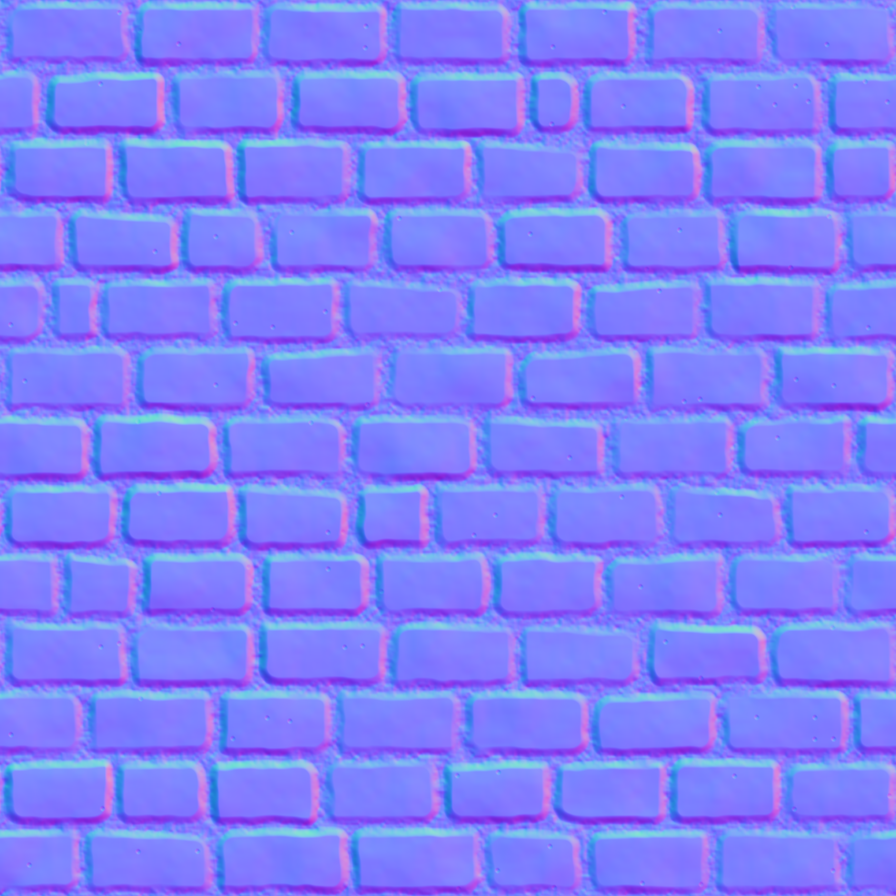
Write a Shadertoy shader that draws this texture map.

```glsl
// Tangent-space normal map of a wall of worn, rounded bricks in 13 courses.
// A height field (bevelled bricks over grainy mortar) is differentiated and
// its normal is encoded as colour; the pattern tiles in both directions.

const int   ROWS = 13;
const float HALF_ROW = 0.5 / float(ROWS);
const float JOINT = 0.0032;          // least gap from brick to cell edge
const float BEVEL_OUT = 0.0028;      // bevel extent outside the outline
const float BEVEL_IN = 0.0085;       // bevel extent inside the outline
const float BEVEL_HEIGHT = 0.0056;
const float WOBBLE = 0.0030;         // unevenness of the outlines
const vec2  BULGE = vec2(0.25, 1.15);
const float JITTER = 0.007;          // shift of the upright joints
const float SLANT = 0.009;           // largest drop of a worn top edge
const float PIT_CELLS = 48.0;
const float STEP = 0.0011;           // spacing of the height samples

// Per course, top to bottom: bricks, first joint, index and width of the short brick
const int COUNT[ROWS] = int[](7, 8, 8, 8, 8, 7, 7, 8, 8, 7, 7, 8, 7);
const float START[ROWS] = float[](0.003, 0.051, 0.003, 0.074, 0.055, 0.003, 0.102,
                                  0.003, 0.069, 0.003, 0.096, 0.003, 0.093);
const int SHORT_AT[ROWS] = int[](3, 4, 7, 1, 0, 2, 5, 3, 0, 4, 1, 1, 3);
const float SHORT_WIDTH[ROWS] = float[](0.139, 0.057, 0.085, 0.090, 0.059, 0.138, 0.137,
                                        0.092, 0.086, 0.140, 0.128, 0.104, 0.110);

float hash(vec2 p) {
    vec3 q = fract(vec3(p.xyx) * 0.1031);
    q += dot(q, q.yzx + 33.33);
    return fract((q.x + q.y) * q.z);
}

// Value noise over the unit square, tiling after "freq" cells
float noise(vec2 uv, float freq) {
    vec2 p = uv * freq, i = floor(p), f = p - i;
    f = f * f * f * (f * (f * 6.0 - 15.0) + 10.0);
    vec2 a = mod(i, freq), b = mod(i + 1.0, freq);
    return mix(mix(hash(a), hash(vec2(b.x, a.y)), f.x),
               mix(hash(vec2(a.x, b.y)), hash(b), f.x), f.y) - 0.5;
}

// Position of upright joint k in a course, measured from its first joint
float jointAt(int row, int k) {
    int n = COUNT[row];
    float wide = (1.0 - SHORT_WIDTH[row]) / float(n - 1);
    float x = float(k) * wide;
    if (k > SHORT_AT[row]) x += SHORT_WIDTH[row] - wide;
    if (k > 0 && k < n) x += JITTER * (hash(vec2(k, row) + 7.0) - 0.5);
    return x;
}

float roundBox(vec2 p, vec2 halfSize, float radius) {
    vec2 q = abs(p) - halfSize + radius;
    return length(max(q, 0.0)) + min(max(q.x, q.y), 0.0) - radius;
}

// Sparse small dents
float pits(vec2 uv) {
    vec2 p = uv * PIT_CELLS;
    vec2 id = mod(floor(p), PIT_CELLS);
    vec2 c = 0.3 + 0.4 * vec2(hash(id + 3.0), hash(id + 11.0));
    float dent = 1.0 - smoothstep(0.03, 0.15, length(fract(p) - c));
    return dent * step(0.94, hash(id + 23.0));
}

float height(vec2 uv) {
    // Uneven outlines
    vec2 p = uv;
    p += WOBBLE * vec2(noise(uv, 37.0), noise(uv + 0.37, 31.0));
    p += 0.5 * WOBBLE * vec2(noise(uv + 0.61, 83.0), noise(uv + 0.19, 79.0));

    // Course and brick
    float course = floor((1.0 - p.y) * float(ROWS));
    int row = int(mod(course, float(ROWS)));
    float x = fract(p.x - START[row]);
    int k = 0;
    for (int i = 1; i < 8; i++)
        if (i < COUNT[row] && x >= jointAt(row, i)) k = i;
    float left = jointAt(row, k), right = jointAt(row, k + 1);
    vec2 id = vec2(k, row);

    // Worn size, with a top edge that falls to one side
    left += JOINT + 0.004 * pow(hash(id + 31.0), 3.0);
    right -= JOINT + 0.004 * pow(hash(id + 41.0), 3.0);
    float halfWidth = 0.5 * (right - left);
    vec2 q = vec2(x - 0.5 * (left + right), 1.0 - (course + 0.5) / float(ROWS));
    q.y = p.y - q.y;
    float side = hash(id + 53.0) < 0.5 ? -1.0 : 1.0;
    float drop = SLANT * pow(hash(id + 61.0), 4.0);
    float top = HALF_ROW - JOINT - drop * clamp(0.5 + 0.5 * side * q.x / halfWidth, 0.0, 1.0);
    float bottom = -HALF_ROW + JOINT + 0.003 * hash(id + 71.0);
    q.y -= 0.5 * (top + bottom);
    vec2 halfSize = vec2(halfWidth, 0.5 * (top - bottom));
    float radius = mix(0.009, 0.020, hash(id * 4.0 + sign(q) + 83.0));
    float d = roundBox(q, halfSize, radius);

    // Bevelled, slightly domed face
    float cover = 1.0 - smoothstep(-BEVEL_IN, BEVEL_OUT, d);
    float rise = BEVEL_HEIGHT * mix(0.75, 1.2, hash(id + 97.0)) * (1.0 + 0.7 * noise(uv, 17.0));
    float face = rise - dot(BULGE, q * q) + 0.0016 * noise(uv, 29.0)
               + 0.0003 * noise(uv, 90.0) - 0.0006 * pits(uv);

    // Lumpy, grainy mortar
    float mortar = 0.0022 * noise(uv, 67.0) + 0.0011 * noise(uv, 151.0)
                 + 0.0006 * noise(uv, 241.0);
    return mix(mortar, face, cover);
}

void mainImage(out vec4 fragColor, in vec2 fragCoord) {
    vec2 uv = fragCoord / iResolution.xy;
    vec2 e = vec2(STEP, 0.0);
    vec2 slope = vec2(height(uv + e.xy) - height(uv - e.xy),
                      height(uv + e.yx) - height(uv - e.yx)) / (2.0 * STEP);
    vec3 normal = normalize(vec3(-slope, 1.0));
    fragColor = vec4(0.5 + 0.5 * normal, 1.0);
}
```
